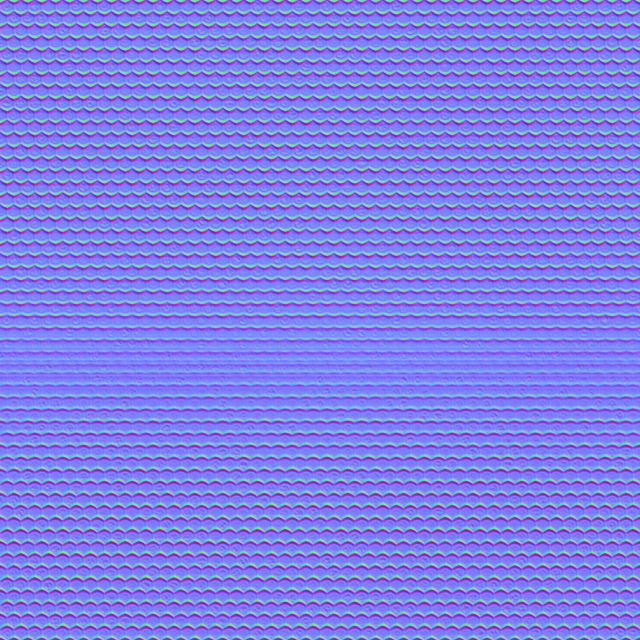
This texture map is drawn by a Shadertoy shader. Its source:

```glsl
// Normal map of staggered hexagonal scales: rims cup downward above, arch upward below
#define COLS 46.0         // cells across
#define ROWS 53.0         // cell rows down
#define RIM_HEIGHT 0.185  // in row heights, like all lengths below
#define RIM_WIDTH 0.14
#define RIM_OFFSET 0.17   // distance of the rim tips from the row border
#define SCALLOP 0.29      // rise of the arcs far from the turn
#define CUSP_FADE 0.55    // how much each arc fades toward its ends
#define SIDE_HEIGHT 0.07  // weak upright cell sides
#define RING_HEIGHT 0.022 // faint ring inside each cell
#define WEAR 0.06         // strength of small dents
#define TURN_Y 0.43       // height on the canvas where the arcs flip
#define SIDE_SLOPE 0.55   // share of the sideways slope that is kept

const float PI = 3.14159;

float hash(vec2 p) {
    p = fract(p * vec2(0.1031, 0.1030));
    p += dot(p, p.yx + 33.33);
    return fract((p.x + p.y) * p.x * 7.31 + p.y * 3.7);
}

vec2 randomDir(vec2 cell) {
    float angle = 2.0 * PI * hash(cell);
    return vec2(cos(angle), sin(angle));
}

float gradientNoise(vec2 p) {
    vec2 i = floor(p), f = p - i;
    vec2 u = f * f * f * (f * (f * 6.0 - 15.0) + 10.0);
    vec2 e = vec2(1.0, 0.0);
    float a = dot(randomDir(i), f);
    float b = dot(randomDir(i + e.xy), f - e.xy);
    float c = dot(randomDir(i + e.yx), f - e.yx);
    float d = dot(randomDir(i + e.xx), f - e.xx);
    return mix(mix(a, b, u.x), mix(c, d, u.x), u.y);
}

float ridge(float d, float width) {
    d /= width;
    return exp(-d * d);
}

// Odd rows are shifted by half a cell
float staggered(float column, float row) {
    return column + 0.5 * mod(row, 2.0);
}

// 0 at the tip of an arc, near 1 at its softened cusp
float arcRise(float wave) {
    return 1.015 - sqrt(wave * wave + 0.03);
}

// Surface height, with p measured in row heights
float surface(vec2 p) {
    float aspect = ROWS / COLS;
    float column = p.x / aspect;
    float fromTurn = p.y / ROWS - TURN_Y;
    float away = smoothstep(0.0, 0.25, abs(fromTurn));

    // Scalloped rims between the rows, flatter and fainter near the turn
    float seam = floor(p.y + 0.5);
    float along = PI * (fract(staggered(column, seam)) - 0.5);
    float rise = SCALLOP * mix(0.4, 1.0, away);
    float cupRise = arcRise(cos(along)), archRise = arcRise(sin(along));
    float dy = p.y - seam;
    float cup = ridge(dy + RIM_OFFSET - rise * cupRise, RIM_WIDTH) * (1.0 - CUSP_FADE * cupRise);
    float arch = ridge(dy - RIM_OFFSET + rise * archRise, RIM_WIDTH) * (1.0 - CUSP_FADE * archRise);
    float rim = mix(arch, cup, smoothstep(-0.09, 0.09, fromTurn));
    float strength = mix(0.8, 1.1, away) * (1.0 + 0.35 * gradientNoise(p * 0.9));
    float h = RIM_HEIGHT * strength * rim;

    // Cell sides, stronger toward the left and right borders
    float row = floor(p.y);
    float shifted = staggered(column, row);
    vec2 local = vec2((fract(shifted) - 0.5) * aspect, p.y - row - 0.5);
    float sideMask = 1.0 - smoothstep(0.15, 0.42, abs(local.y));
    float spread = 0.6 + abs(p.x / ROWS - 0.5);
    h += SIDE_HEIGHT * mix(0.3, 1.0, away) * spread * sideMask
       * ridge(0.5 * aspect - abs(local.x), 0.11);

    // Inner ring and dents, differing from cell to cell
    float vary = hash(vec2(floor(shifted), row) + 7.0);
    float radius = length(local);
    h += RING_HEIGHT * (0.4 + vary) * ridge(radius - 0.32, 0.1);
    float inside = 1.0 - smoothstep(0.2, 0.42, radius);
    h += WEAR * inside * (0.2 + vary * vary) * gradientNoise(p * 3.7 + 11.0);
    return h;
}

void mainImage(out vec4 fragColor, in vec2 fragCoord) {
    vec2 uv = fragCoord / iResolution.xy;
    vec2 p = uv * ROWS;

    // Slope by central differences
    vec2 e = vec2(0.05, 0.0);
    vec2 slope = vec2(surface(p - e.xy) - surface(p + e.xy),
                      surface(p - e.yx) - surface(p + e.yx)) / (2.0 * e.x);
    slope.x *= SIDE_SLOPE;

    // Broad tilt: the lower part leans down, with slow drift
    slope.y += mix(-0.04, 0.02, smoothstep(0.1, 0.5, uv.y)) + 0.05 * gradientNoise(uv * 3.0);
    vec2 n = slope / sqrt(1.0 + dot(slope, slope));

    // Encode, with blue falling off on steep slopes
    vec3 color = vec3(0.5 + 0.5 * n, 0.99 - 0.66 * dot(n, n));
    float down = max(-n.y, 0.0);
    color.r += 0.22 * down * down - 0.01;
    fragColor = vec4(clamp(color, 0.0, 1.0), 1.0);
}
```
